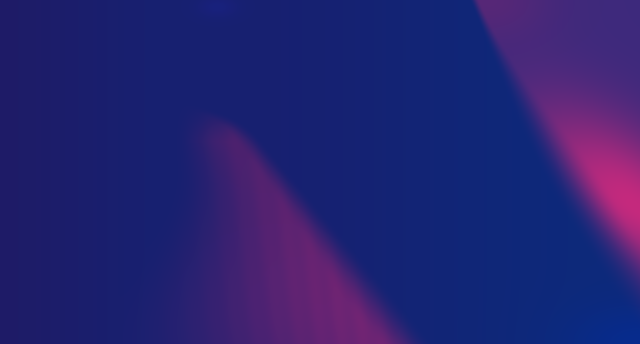
This background is drawn by a WebGL 2 fragment shader. Its source:

```glsl
#version 300 es
precision highp float;
// Deep blue gradient with two soft magenta folds, one rising from below and one at the upper right.

uniform vec2 u_resolution;
out vec4 fragColor;

// Bell-shaped falloff, 1 at the centre
float bell(float d, float width) {
    d /= width;
    return exp(-d * d);
}

// Navy field, violet on the left and bluer toward the lower right corner
vec3 backdrop(vec2 p) {
    vec3 color = mix(vec3(0.12, 0.105, 0.40), vec3(0.09, 0.125, 0.44), smoothstep(-0.05, 0.28, p.x));
    color = mix(color, vec3(0.05, 0.16, 0.48), smoothstep(0.38, 0.95, p.x));
    color = mix(color, vec3(0.02, 0.17, 0.57), 0.8 * bell(length(p - vec2(1.0)), 0.11));
    return mix(color, vec3(0.10, 0.13, 0.52), 0.6 * bell(length(p - vec2(0.34, 0.02)), 0.03));
}

// Slanted fold: crisp on the right, fading out to the left and at its rounded tip
vec3 lowerFold(vec3 color, vec2 p) {
    float edge = 0.385 + 0.433 * (p.y - 0.376) - 0.07 * bell(p.y - 0.27, 0.06);
    float softness = mix(0.02, 0.045, smoothstep(0.35, 1.0, p.y));
    float left = 0.27 - 0.11 * smoothstep(0.5, 1.0, p.y);
    float body = smoothstep(left, max(edge - 0.03, left + 0.1), p.x);
    float side = 1.0 - smoothstep(edge - softness * 1.5, edge + softness * 0.5, p.x);
    float tip = smoothstep(0.28, 0.42, p.y);
    float pleats = 1.0 + 0.03 * sin(p.x * 190.0 - p.y * 12.0);
    vec3 tint = mix(vec3(0.28, 0.13, 0.43), vec3(0.44, 0.14, 0.45), smoothstep(0.3, 0.95, p.y));
    return mix(color, tint, body * side * tip * pleats);
}

// Curved fold: purple at the top, a dusky valley, then a hot pink ridge
vec3 upperFold(vec3 color, vec2 p) {
    float edge = 0.738 + 0.22 * p.y + 0.08 * p.y * p.y;
    float softness = mix(0.008, 0.05, smoothstep(0.0, 0.6, p.y));
    float mask = smoothstep(edge - softness * 0.5, edge + softness * 1.4, p.x);
    vec3 tint = vec3(0.24, 0.16, 0.485);
    tint = mix(tint, vec3(0.36, 0.15, 0.46), 0.8 * bell(length((p - vec2(0.76, 0.0)) * vec2(1.0, 0.8)), 0.1));
    float ridge = p.y - 0.61 - 1.1 * (p.x - 1.0);
    float glow = bell(ridge, ridge < 0.0 ? 0.21 : 0.16) * smoothstep(0.73, 0.99, p.x);
    tint = mix(tint, vec3(0.77, 0.16, 0.49), glow);
    return mix(color, tint, mask);
}

void main() {
    // Unit canvas with y measured downward
    vec2 p = gl_FragCoord.xy / u_resolution;
    p.y = 1.0 - p.y;
    vec3 color = backdrop(p);
    color = lowerFold(color, p);
    color = upperFold(color, p);
    fragColor = vec4(color, 1.0);
}
```
